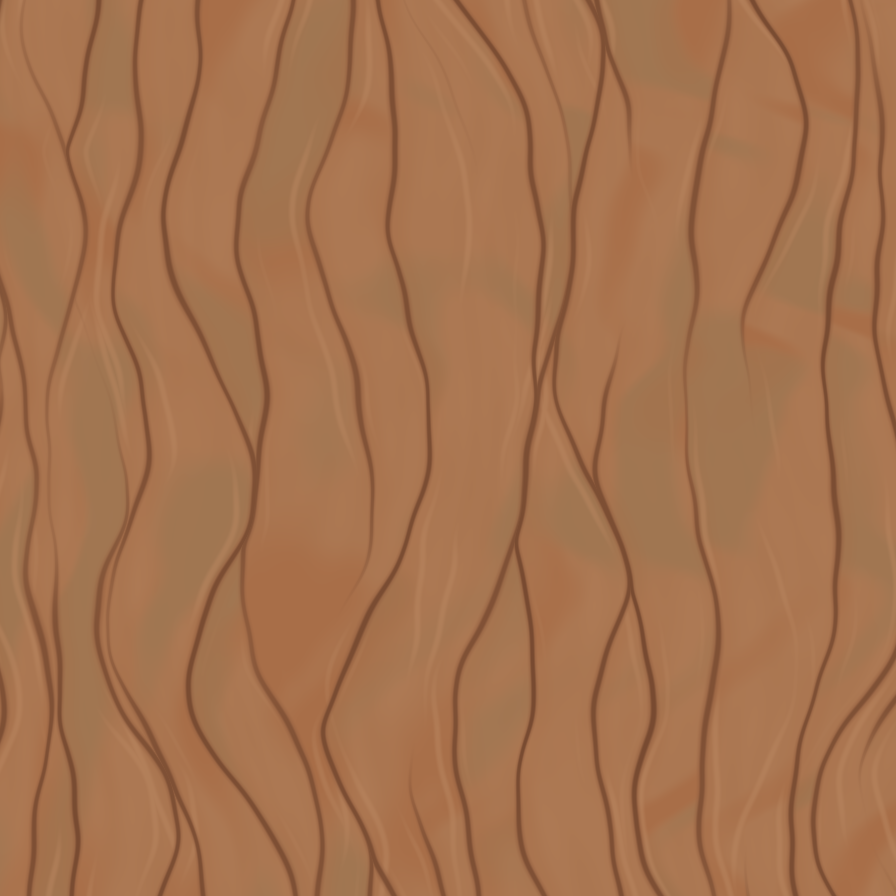
Reproduce this texture procedurally as a Shadertoy shader.

```glsl
// Hand-painted wooden bark: wavy upright grooves that fork and fade over soft brown patches.
#define LINES 17            // grooves across the canvas
#define SWAY 0.13           // bend shared by neighbouring grooves
#define WANDER 0.088        // bend of each single groove
#define GROOVE_WIDTH 0.0031 // half width of a groove
#define FORK_ROUND 0.006    // rounding where grooves join
#define WOOD vec3(0.672, 0.468, 0.322)
#define OLIVE vec3(0.622, 0.462, 0.318)
#define RUST vec3(0.655, 0.420, 0.270)
#define LIGHT vec3(0.725, 0.525, 0.375)
#define SHADE vec3(0.570, 0.365, 0.245)
#define GROOVE vec3(0.455, 0.280, 0.182)

float hash(float n) {
    return fract(sin(n * 12.9898) * 4375.85);
}

vec2 gradientDir(vec2 cell) {
    vec3 q = fract(vec3(cell.xyx) * vec3(0.1031, 0.1030, 0.0973));
    q += dot(q, q.yzx + 33.33);
    float angle = 6.2832 * fract((q.x + q.y) * q.z);
    return vec2(cos(angle), sin(angle));
}

// Gradient noise, about -0.7 to 0.7
float noise(vec2 p) {
    vec2 i = floor(p), f = p - i;
    vec2 u = f * f * f * (f * (f * 6.0 - 15.0) + 10.0);
    vec2 e = vec2(1.0, 0.0);
    float low = mix(dot(gradientDir(i), f), dot(gradientDir(i + e), f - e), u.x);
    float high = mix(dot(gradientDir(i + e.yx), f - e.yx), dot(gradientDir(i + 1.0), f - 1.0), u.x);
    return mix(low, high, u.y);
}

// Horizontal place of a groove at height y
float groovePath(float id, float y) {
    float home = (id + 0.5 + 0.5 * (hash(id + 31.0) - 0.5)) / float(LINES);
    return home + SWAY * noise(vec2(home * 2.4 + 5.0, y * 2.5 + 3.0))
        + WANDER * noise(vec2(id * 7.37 + 40.3, y * 3.4 + 11.0))
        + 0.010 * noise(vec2(id * 3.71 + 90.4, y * 13.0));
}

float smoothMax(float a, float b) {
    return 0.5 * (a + b + sqrt((a - b) * (a - b) + FORK_ROUND * FORK_ROUND));
}

// Soft stroke: 1 on its axis, 0 beyond the width
float stroke(float dist, float inner, float outer) {
    return 1.0 - smoothstep(inner, outer, abs(dist));
}

void mainImage(out vec4 fragColor, in vec2 fragCoord) {
    vec2 p = fragCoord / iResolution.y;
    float pixel = 1.0 / iResolution.y;
    float stepY = 0.004;

    float core = 0.0, halo = 0.0, glow = 0.0, warmth = 0.0, shift = 0.0;
    vec2 previous = vec2(-9.0);
    for (int i = -3; i < LINES + 3; i++) {
        float id = float(i) + 50.0;

        // Grooves never cross: they join the one on their left
        vec2 x = vec2(groovePath(float(i), p.y), groovePath(float(i), p.y + stepY));
        x = vec2(smoothMax(x.x, previous.x), smoothMax(x.y, previous.y));
        previous = x;
        float slope = (x.y - x.x) / stepY;
        float lean = inversesqrt(1.0 + slope * slope);
        float side = p.x - x.x;
        float d = side * lean;

        // Strength fades along the groove, so some taper out
        float along = noise(vec2(id * 5.13, p.y * 2.1 + 7.0));
        float presence = smoothstep(-0.36, -0.12, along);
        float press = 0.85 + 0.6 * noise(vec2(id * 2.39, p.y * 8.0));
        float width = GROOVE_WIDTH * press * (0.3 + 0.7 * presence);
        float depth = presence * clamp(0.78 + 0.6 * along, 0.5, 1.0);
        core = max(core, depth * stroke(d, width * 0.4, width * 1.1 + pixel));
        halo = max(halo, presence * stroke(d, width * 0.6, width * 2.4 + pixel));
        warmth = max(warmth, presence * stroke(d - 0.006, 0.002, 0.022));

        // Pale brush strokes that follow the groove on either side
        for (int k = 0; k < 2; k++) {
            float seed = id * 3.17 + float(k) * 61.7;
            float offset = (float(k) * 2.0 - 1.0) * (0.009 + 0.016 * hash(seed));
            float bend = 0.022 * noise(vec2(seed, p.y * 5.0));
            float part = smoothstep(0.02, 0.32, noise(vec2(seed + 17.3, p.y * 4.5)));
            float line = stroke((side - offset - bend) * lean, 0.0006, 0.0022 + 0.0035 * part);
            glow = max(glow, part * line);
        }
        // Patches change from one side of a groove to the other
        shift += presence * smoothstep(-0.003, 0.003, d) * (0.5 + hash(id));
    }

    // Tall tinted patches, swayed like the grooves
    float swayed = p.x - SWAY * noise(vec2(p.x * 2.4 + 5.0, p.y * 2.5 + 3.0));
    vec2 grain = vec2(swayed * 9.0 + shift * 0.8, p.y * 4.2 + shift * 0.37);
    float olive = smoothstep(0.04, 0.30, noise(grain + 13.0));
    float rust = smoothstep(0.08, 0.42, noise(grain * vec2(1.2, 1.0) + 57.0));
    float brush = noise(vec2(swayed * 42.0, p.y * 6.0)) + 0.5 * noise(p * 14.0 + 8.0);

    vec3 color = WOOD + 0.012 * brush;
    color = mix(color, OLIVE, 0.85 * olive);
    color = mix(color, RUST, 0.75 * rust * (1.0 - 0.6 * olive));
    color = mix(color, RUST, 0.22 * warmth);
    color = mix(color, LIGHT, 0.5 * glow);

    // Grooves: soft shade, then the dark core
    color = mix(color, SHADE, 0.65 * halo);
    color = mix(color, GROOVE, 0.9 * core);
    fragColor = vec4(color, 1.0);
}
```
